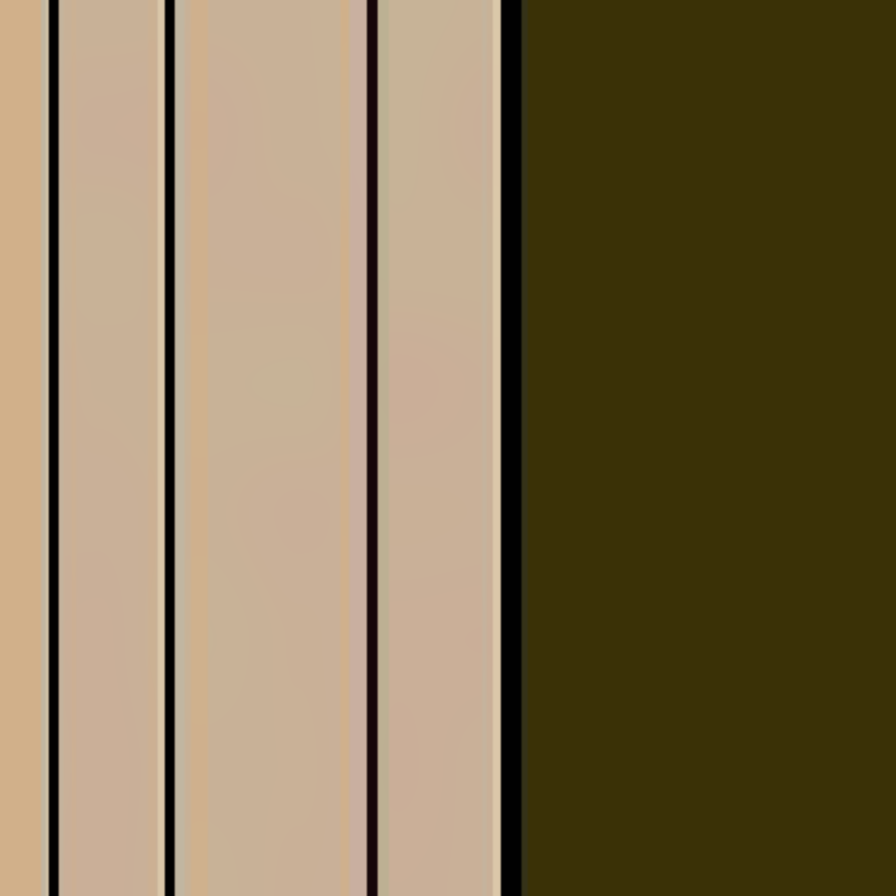
Give the GLSL for this pattern, as a WebGL 1 fragment shader.

```glsl
precision highp float;
uniform vec2 u_resolution;

#define TAN vec3(0.787, 0.692, 0.594)
#define OLIVE vec3(0.228, 0.192, 0.022)
#define BLACK vec3(0.003, 0.002, 0.002)
#define PLUM vec3(0.085, 0.025, 0.035)
#define CREAM vec3(0.875, 0.805, 0.680)
#define OCHRE vec3(0.825, 0.690, 0.530)
#define MIST vec3(0.755, 0.715, 0.635)
#define ROSE vec3(0.790, 0.685, 0.640)
#define SAGE vec3(0.720, 0.690, 0.570)
#define SOFTNESS 0.0018
#define MOTTLE 0.022

float hash(vec2 p) {
  vec3 q = fract(vec3(p.xyx) * 0.1031);
  q += dot(q, q.yzx + 33.33);
  return fract((q.x + q.y) * q.z);
}

float noise(vec2 p) {
  vec2 cell = floor(p);
  vec2 f = fract(p);
  f = f * f * (3.0 - 2.0 * f);
  float low = mix(hash(cell), hash(cell + vec2(1.0, 0.0)), f.x);
  float high = mix(hash(cell + vec2(0.0, 1.0)), hash(cell + 1.0), f.x);
  return mix(low, high, f.y);
}

// Coverage of a vertical stripe between two edges
float stripe(float x, float left, float right) {
  float soft = max(SOFTNESS, 0.75 / u_resolution.x);
  return smoothstep(left - soft, left + soft, x)
       * (1.0 - smoothstep(right - soft, right + soft, x));
}

void tint(inout vec3 color, vec3 paint, float x, float left, float right, float strength) {
  color = mix(color, paint, strength * stripe(x, left, right));
}

void main() {
  vec2 uv = gl_FragCoord.xy / u_resolution;
  float x = uv.x;

  // Tan ground with a faint rose and green mottle
  float blotch = noise(uv * vec2(9.0, 7.0) + 4.0) - 0.5;
  vec3 color = TAN + blotch * MOTTLE * vec3(0.6, -1.0, 0.1);

  // Warm and pale fringes beside the thin lines
  tint(color, OCHRE, x, -0.1, 0.046, 0.85);
  tint(color, MIST, x, 0.046, 0.054, 0.9);
  tint(color, CREAM, x, 0.051, 0.055, 0.5);
  tint(color, MIST, x, 0.066, 0.071, 0.5);
  tint(color, OCHRE, x, 0.080, 0.085, 0.3);
  tint(color, OCHRE, x, 0.165, 0.174, 0.3);
  tint(color, CREAM, x, 0.176, 0.184, 0.75);
  tint(color, MIST, x, 0.195, 0.206, 0.9);
  tint(color, OCHRE, x, 0.213, 0.232, 0.65);
  tint(color, OCHRE, x, 0.380, 0.389, 0.45 + 0.4 * noise(vec2(3.0, uv.y * 6.0)));
  tint(color, ROSE, x, 0.391, 0.409, 0.75);
  tint(color, SAGE, x, 0.422, 0.434, 0.7);
  tint(color, MIST, x, 0.538, 0.543, 0.5);
  tint(color, CREAM, x, 0.550, 0.560, 0.8);

  // Dark lines
  tint(color, BLACK, x, 0.0545, 0.0655, 1.0);
  tint(color, BLACK, x, 0.184, 0.195, 1.0);
  tint(color, PLUM, x, 0.4095, 0.4215, 1.0);

  // Olive field behind its black border and grey rim
  tint(color, OLIVE, x, 0.570, 1.1, 1.0);
  tint(color, vec3(0.20, 0.20, 0.12), x, 0.580, 0.589, 0.75);
  tint(color, BLACK, x, 0.559, 0.582, 1.0);

  gl_FragColor = vec4(color, 1.0);
}
```
